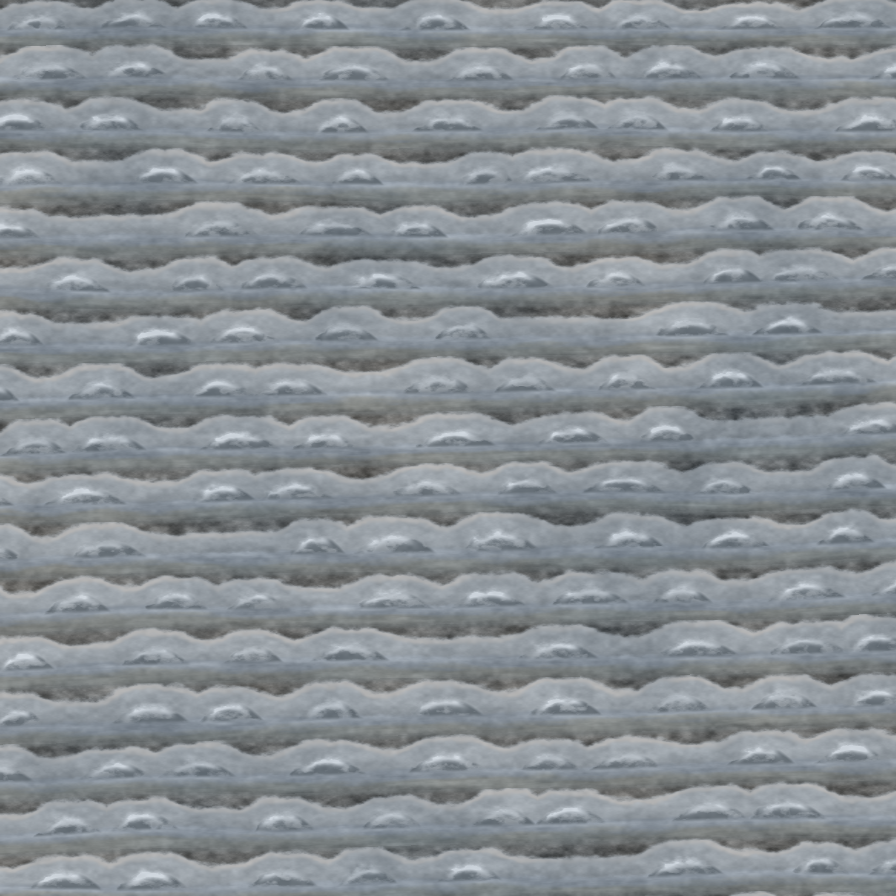
A WebGL 2 fragment shader for this texture:

```glsl
#version 300 es
precision highp float;
// Weathered grey louvred metal: stacked rows, each a scalloped sheet with small
// raised bumps above a streaked bar, dark gaps showing between the scallops.
// Rows come from a warped fract, bumps from jittered cells, wear from noise.

uniform vec2 u_resolution;
out vec4 outColor;

const float ROWS = 16.83;         // rows up the canvas
const float COLS = 8.4;           // bumps across
const float ROW_PHASE = 0.065;
const float ROW_BOW = 0.88;       // uneven row spacing
const float ROW_TILT = 0.02;      // lower rows rise to the right
const float JITTER = 0.42;        // sideways scatter of bumps
const float MISSING = 0.04;       // share of absent bumps
const float BAR_TOP = 0.38;       // heights inside one row, 0 to 1
const float BAR_SPLIT = 0.19;
const float VALLEY = 0.745;
const float SCALLOP = 0.235;
const float BUMP_TOP = 0.66;
const float SOFTNESS = 0.045;

const vec3 SHEET = vec3(0.585, 0.615, 0.642);
const vec3 RIM = vec3(0.685, 0.695, 0.705);
const vec3 BAR_LIGHT = vec3(0.525, 0.562, 0.602);
const vec3 BAR_DARK = vec3(0.462, 0.49, 0.497);
const vec3 GAP = vec3(0.385, 0.398, 0.405);
const vec3 GLINT = vec3(0.80, 0.83, 0.86);
const vec3 SHADE = vec3(0.39, 0.425, 0.455);
const vec3 WARM = vec3(0.03, 0.0, -0.03);

float hash(vec2 p) {
  vec3 q = fract(vec3(p.xyx) * 0.1031);
  q += dot(q, q.yzx + 33.33);
  return fract((q.x + q.y) * q.z);
}

float noise(vec2 p) {
  vec2 i = floor(p), f = fract(p);
  f = f * f * (3.0 - 2.0 * f);
  return mix(mix(hash(i), hash(i + vec2(1, 0)), f.x),
             mix(hash(i + vec2(0, 1)), hash(i + vec2(1, 1)), f.x), f.y);
}

float fbm(vec2 p) {
  float sum = 0.0, amp = 0.5;
  for (int i = 0; i < 4; i++) {
    sum += amp * noise(p);
    p = p * 2.03 + 17.7;
    amp *= 0.5;
  }
  return sum / 0.9375;
}

// Soft coverage of the side where d is positive
float cover(float d, float soft) { return smoothstep(-soft, soft, d); }

void main() {
  vec2 uv = gl_FragCoord.xy / u_resolution;
  float soft = max(SOFTNESS, ROWS / u_resolution.y);

  // Row coordinates, gently bent
  float tilt = ROW_TILT * smoothstep(1.0, 0.45, uv.y) * (uv.x - 0.5);
  float v = (uv.y - tilt) * ROWS + ROW_PHASE - ROW_BOW * uv.y * (1.0 - uv.y);
  v += 0.12 * (noise(vec2(uv.x * 6.0, v * 0.7)) - 0.5);
  float row = floor(v), h = v - row;
  float u = uv.x * COLS + hash(vec2(row + 3.0, 8.0));

  // Wear
  vec2 grainPos = uv * ROWS;
  float grain = fbm(grainPos * vec2(4.5, 8.0)) - 0.5;
  float fine = noise(grainPos * vec2(10.0, 13.0)) - 0.5;
  float streak = fbm(vec2(uv.x * 18.0, v * 8.0)) - 0.5;
  float stain = fbm(uv * 7.0 + 40.0) - 0.5;
  float patchy = noise(vec2(uv.x * 22.0, v * 1.5)) - 0.5;

  // Gather the nearby bumps of this row
  float lift = 0.0, bump = 0.0, glint = 0.0;
  for (int i = -1; i <= 1; i++) {
    vec2 cell = vec2(floor(u) + float(i), row + 50.0);
    float present = step(MISSING, hash(cell + 91.0));
    float size = mix(0.8, 1.2, hash(cell + 23.0));
    float center = cell.x + 0.5 + JITTER * (hash(cell) - 0.5);
    float dx = (u - center) * ROWS / COLS;
    float rise = mix(0.65, 1.05, hash(cell + 61.0));
    lift = max(lift, present * rise * smoothstep(0.98, 0.28, abs(dx) / size));

    // Irregular dome, leaning a little to one side
    float lean = 0.16 * (hash(cell + 37.0) - 0.5);
    float x = dx / size + 0.12 * grain;
    float arch = BUMP_TOP - 0.06 + 0.06 * rise - 0.72 * x * x + lean * x + 0.1 * grain;
    float body = cover(arch - 0.04 - h, soft) * cover(h - BAR_TOP + 0.05, soft);
    bump = max(bump, body * present);
    float band = exp(-pow((h - arch + 0.085) / 0.075, 2.0));
    float span = smoothstep(0.52, 0.2, abs(x + 0.06));
    glint = max(glint, band * span * present * mix(0.7, 1.1, hash(cell + 7.0)));
  }

  // Scalloped sheet in front of the dark gap
  float edge = VALLEY + SCALLOP * lift + 0.1 * grain + 0.04 * patchy;
  vec3 gapColor = GAP + 0.35 * grain + 0.1 * patchy + WARM * (0.2 + stain);
  gapColor = mix(gapColor, BAR_DARK, 0.55 * cover(h - 0.95, 0.06));
  vec3 sheetColor = SHEET + 0.13 * grain + 0.07 * stain + 0.04 * patchy;
  sheetColor -= 0.05 * smoothstep(0.6, BAR_TOP, h) * (1.0 - lift);
  float rim = exp(-pow((h - edge + 0.06) / 0.055, 2.0));
  sheetColor = mix(sheetColor, RIM + WARM * 0.3,
                   rim * clamp(0.7 + 0.9 * patchy + stain, 0.0, 1.0));
  vec3 color = mix(gapColor, sheetColor, cover(edge - h, soft));

  // Bar: cool upper face, dull lower face, broken edges
  vec3 barColor = mix(BAR_DARK + WARM * (0.2 + stain), BAR_LIGHT,
                      cover(h - BAR_SPLIT - 0.25 * streak - 0.08 * patchy, 0.08));
  barColor += 0.18 * streak + 0.1 * grain + 0.04 * patchy;
  float barLip = exp(-pow((h - BAR_TOP + 0.06) / 0.05, 2.0));
  barColor += 0.05 * barLip * (0.5 + 1.5 * patchy);
  barColor = mix(barColor, GAP + 0.3 * grain, 0.45 * smoothstep(0.1, 0.0, h + 0.1 * patchy));
  color = mix(color, barColor, cover(BAR_TOP + 0.1 * grain + 0.05 * patchy - h, soft));

  // Bumps over the bar lip: speckled underside and bright crown
  float speckle = clamp(0.72 + 3.2 * grain + 0.9 * fine, 0.05, 1.0);
  color = mix(color, SHADE, bump * speckle);
  color = mix(color, GLINT, clamp(glint * (0.95 + 1.3 * grain), 0.0, 1.0));

  color += 0.04 * fine + 0.04 * stain + WARM * 0.3 * stain;
  outColor = vec4(clamp(color, 0.0, 1.0), 1.0);
}
```
